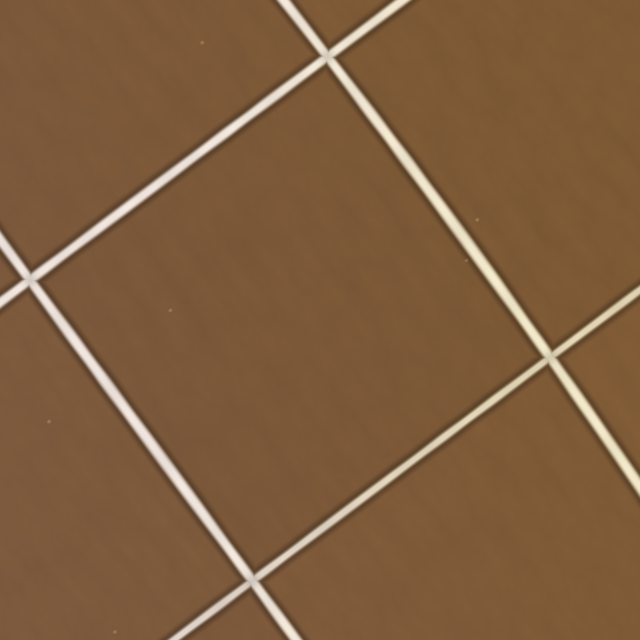
Give the GLSL for this texture, as a WebGL 1 fragment shader.

```glsl
precision highp float;
uniform vec2 u_resolution;

vec2 hash2(vec2 p) {
  p = vec2(dot(p, vec2(127.1, 311.7)), dot(p, vec2(269.5, 183.3)));
  return fract(sin(p) * 43758.55);
}

// Distance to the nearest scattered point, and that point's random id
vec2 cellular(vec2 p) {
  vec2 cell = floor(p);
  vec2 nearest = vec2(9.0, 0.0);
  for (int j = -1; j <= 1; j++) {
    for (int i = -1; i <= 1; i++) {
      vec2 c = cell + vec2(float(i), float(j));
      vec2 h = hash2(c);
      float d = length(c + h - p);
      if (d < nearest.x) nearest = vec2(d, fract(h.x * 17.0 + h.y * 31.0));
    }
  }
  return nearest;
}

// Skewed lattice: x counts columns, y counts rows
vec2 toLattice(vec2 p) {
  vec2 d = p - vec2(0.3945, 0.0924);
  vec2 g = vec2(0.470 * d.x + 0.3477 * d.y, 0.465 * d.y - 0.349 * d.x) / 0.3399;
  g.x += 0.093 * g.x * (p.y - 0.91) * (p.y - 0.44); // slight lens bend
  return g;
}

vec3 tileColor(vec2 p, vec2 g) {
  vec3 warm = vec3(0.485, 0.347, 0.237);
  vec3 golden = vec3(0.492, 0.350, 0.208);
  vec3 col = mix(warm, golden, smoothstep(-0.4, 0.9, p.x + 0.4 * p.y - 0.35));
  col *= 1.0 + 0.03 * (hash2(floor(g)).x - 0.5);

  // Brushed streaks along the columns, fading in and out
  float streak = sin(g.x * 61.0 + 1.5 * sin(g.y * 5.0)) + 0.6 * sin(g.x * 137.0 + 2.0 * sin(g.y * 3.0));
  col *= 1.0 + 0.007 * streak * (0.6 + 0.4 * sin(g.y * 9.0 + g.x * 4.0));

  // Soft mottling
  float mottle = cellular(g * vec2(16.0, 8.0)).x + 0.5 * cellular(g * vec2(47.0, 30.0)).x;
  col *= 1.0 + 0.035 * (0.72 - mottle);

  // Rare pale specks
  vec2 speck = cellular(g * vec2(9.0, 11.0));
  float spot = step(0.975, speck.y) * (1.0 - smoothstep(0.02, 0.07, speck.x));
  return mix(col, vec3(0.70, 0.59, 0.46), 0.5 * spot);
}

void main() {
  vec2 p = gl_FragCoord.xy / u_resolution;
  float px = 1.0 / u_resolution.y;
  vec2 g = toLattice(p);
  vec2 line = floor(g + 0.5);
  vec2 dist = abs(g - line) * 0.583;

  // Joint half-widths: columns are wide, lower rows thinner
  vec2 width = vec2(0.0100, mix(0.0073, 0.0088, clamp(line.y, 0.0, 1.0)));
  width.x *= 0.92 + 0.12 * sin(3.14 * fract(g.y));
  width += 0.0003 * sin(g.yx * 23.0 + 2.0 * sin(g.yx * 9.0));

  // Dark contact shadow on both sides of each joint
  vec2 shadow = 1.0 - smoothstep(width, width + 0.012, dist);
  vec3 col = tileColor(p, g) * (1.0 - 0.27 * max(shadow.x, shadow.y));

  // Grout: bright rounded core falling off to beige edges
  vec2 cover = 1.0 - smoothstep(width - 0.0025 - px, width + 0.0005 + px, dist);
  vec2 core = 1.0 - smoothstep(width * 0.25, width, dist);
  core.y *= mix(0.75, 1.0, clamp(line.y, 0.0, 1.0));
  vec3 grout = mix(vec3(0.70, 0.63, 0.53), vec3(0.96, 0.92, 0.84), max(core.x, core.y));
  grout += mix(vec3(-0.01, -0.01, 0.04), vec3(0.0, 0.0, -0.04), smoothstep(0.2, 0.9, p.x));

  // Wear along the joints and dull crossings
  float wear = sin(g.x * 19.0 + g.y * 27.0) + 0.6 * sin(g.x * 71.0 - g.y * 53.0);
  grout *= 0.985 + 0.015 * wear - 0.13 * exp(-dot(dist, dist) / 0.00012);

  gl_FragColor = vec4(mix(col, grout, max(cover.x, cover.y)), 1.0);
}
```
